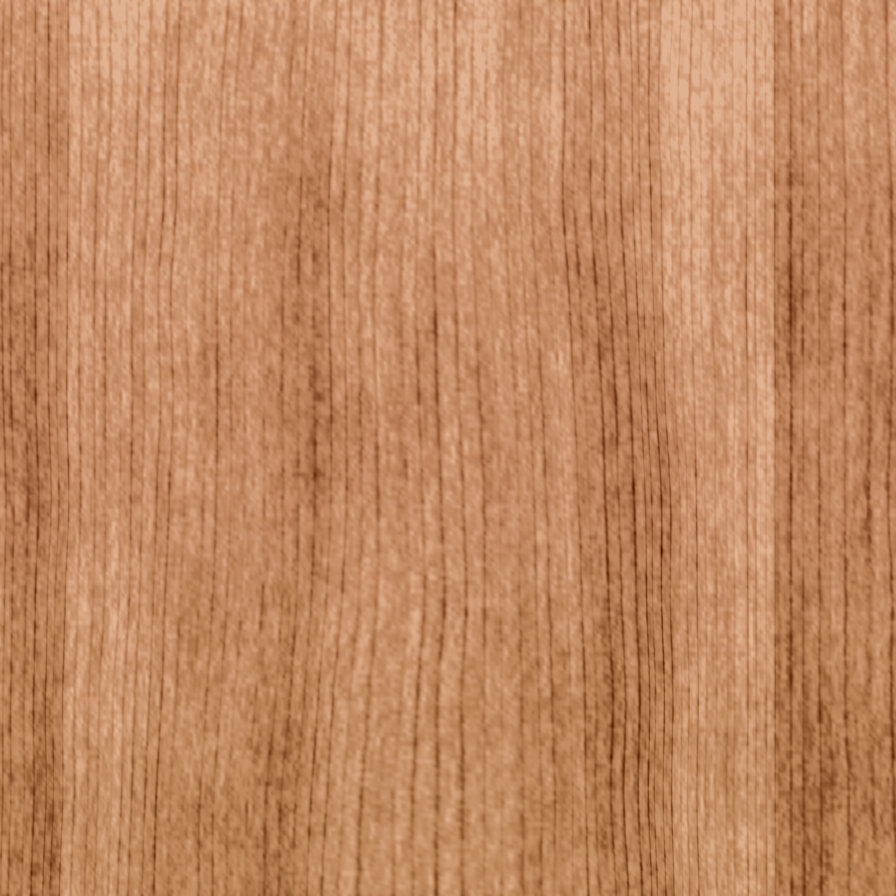
A Shadertoy shader for this texture:

```glsl
const float BASE_TONE = 2.46;      // position on the six-step colour ramp
const float STRIPE_DEPTH = 1.3;
const float RING_DENSITY = 58.0;   // growth lines across the canvas
const float DENSE_EXTRA = 30.0;    // additional lines in the tight zones
const float RING_WIDTH = 0.12;     // relative to line spacing
const float RING_DEPTH = 2.3;
const float LEAN = 0.036;          // sideways drift of the fibres, top to bottom
const float JOINT_X = 0.868;       // seam between two boards
const float FIBRE_DEPTH = 1.9;
const float STREAK_DEPTH = 1.2;
const float MOTTLE_DEPTH = 1.0;
const float TOP_LIGHT = 1.6;

const vec3 RAMP[6] = vec3[6](
    vec3(0.60, 0.37, 0.22), vec3(0.69, 0.46, 0.30), vec3(0.75, 0.52, 0.36),
    vec3(0.79, 0.57, 0.42), vec3(0.84, 0.63, 0.49), vec3(0.88, 0.70, 0.57));

float hash(vec2 p) {
    vec3 q = fract(vec3(p.xyx) * 0.1031);
    q += dot(q, q.yzx + 33.33);
    return fract((q.x + q.y) * q.z);
}

float noise(vec2 p) {
    vec2 i = floor(p), f = fract(p);
    f = f * f * (3.0 - 2.0 * f);
    return mix(mix(hash(i), hash(i + vec2(1, 0)), f.x),
               mix(hash(i + vec2(0, 1)), hash(i + vec2(1, 1)), f.x), f.y);
}

// Noise centred on zero
float ripple(vec2 p) { return noise(p + 40.0) - 0.5; }

// Soft plateau between two positions
float band(float x, float a, float b, float soft) {
    return smoothstep(a - soft, a + soft, x) - smoothstep(b - soft, b + soft, x);
}

// Horizontal position at the top edge of the fibre passing through p
float fibreX(vec2 p) {
    float lean = smoothstep(0.0, 0.2, p.x) - 1.8 * smoothstep(0.33, 0.64, p.x)
               + 0.8 * smoothstep(0.68, 0.82, p.x);
    float wander = 0.014 * ripple(p * vec2(3.0, 2.6)) + 0.005 * ripple(p * vec2(16.0, 9.0));
    float calm = smoothstep(0.0, 0.12, abs(p.x - JOINT_X));
    return p.x + LEAN * lean * (1.0 - p.y) + wander * mix(0.15, 1.0, calm);
}

// Broad light and dark stripes of the boards
float stripes(float x) {
    return -0.8 * band(x, -0.3, 0.083, 0.012) + 0.45 * band(x, 0.083, 0.2, 0.015)
         - 0.75 * band(x, 0.325, 0.385, 0.02) + 0.2 * band(x, 0.4, 0.62, 0.02)
         - 0.4 * band(x, 0.64, 0.74, 0.015) + 0.75 * band(x, 0.745, JOINT_X, 0.012)
         - 0.45 * smoothstep(JOINT_X - 0.003, JOINT_X + 0.003, x);
}

// Darkness of the thin growth lines with a soft shade on one side
float growthLines(float x, float y) {
    float tight = clamp(x, 0.0, 0.085) + clamp(x - 0.70, 0.0, JOINT_X - 0.70);
    float ring = x * RING_DENSITY + tight * DENSE_EXTRA + 1.2 * noise(vec2(x * 17.0, 3.0)) + 20.0;
    float id = floor(ring);
    float d = fract(ring) - mix(0.32, 0.68, hash(vec2(id, 7.0)));
    float width = max(RING_WIDTH, 0.75 * fwidth(ring));
    float line = exp(-d * d / (width * width)) * RING_WIDTH / width;
    float strength = mix(0.3, 1.0, hash(vec2(id, 19.0)));
    strength *= mix(0.6, 1.15, noise(vec2(id * 7.3, y * 9.0)));
    float shade = smoothstep(-0.32, 0.0, d) * (1.0 - smoothstep(0.0, 0.15, d));
    return strength * (RING_DEPTH * line + 0.4 * shade);
}

// Rare small dark flecks, one candidate per cell
float flecks(vec2 p) {
    vec2 grid = vec2(9.0, 6.0), cell = floor(p * grid);
    vec2 centre = 0.3 + 0.4 * vec2(hash(cell + 3.0), hash(cell + 11.0));
    vec2 d = (fract(p * grid) - centre) / grid / vec2(0.004, 0.010);
    return step(0.9, hash(cell + 29.0)) * exp(-dot(d, d));
}

vec3 rampColour(float tone) {
    vec3 colour = RAMP[0] + min(tone, 0.0) * (RAMP[1] - RAMP[0]);
    for (int i = 0; i < 5; i++)
        colour = mix(colour, RAMP[i + 1], clamp(tone - float(i), 0.0, 1.0));
    return colour;
}

void mainImage(out vec4 fragColor, in vec2 fragCoord) {
    vec2 uv = fragCoord / iResolution.xy;
    float x = fibreX(uv);

    // Board tone, light from the top and cloudy cross figure
    float tone = BASE_TONE + STRIPE_DEPTH * stripes(x);
    tone += TOP_LIGHT * smoothstep(0.55, 1.05, uv.y) - 0.25 * (1.0 - smoothstep(0.0, 0.4, uv.y));
    tone += MOTTLE_DEPTH * ripple(vec2(x * 8.0, uv.y * 8.0 + x * 2.0));
    tone += 0.5 * MOTTLE_DEPTH * ripple(vec2(x * 18.0, uv.y * 30.0));

    // Long streaks and short fibres
    tone += STREAK_DEPTH * ripple(vec2(x * 60.0, uv.y * 1.8));
    tone += STREAK_DEPTH * ripple(vec2(x * 150.0, uv.y * 7.0));
    tone += FIBRE_DEPTH * ripple(vec2(x * 240.0, uv.y * 70.0));
    tone += 0.9 * FIBRE_DEPTH * ripple(vec2(x * 250.0 + uv.y * 60.0, uv.y * 200.0));

    // Growth lines, flecks and the seam
    tone -= growthLines(x, uv.y);
    tone -= 1.4 * flecks(vec2(x, uv.y));
    float seam = (x - JOINT_X) / 0.0028;
    tone -= 1.5 * exp(-seam * seam);

    // Lower part turns slightly yellow
    vec3 colour = rampColour(tone);
    colour += vec3(-0.008, 0.002, -0.010) * (1.0 - smoothstep(0.0, 0.5, uv.y));
    fragColor = vec4(clamp(colour, 0.0, 1.0), 1.0);
}
```
